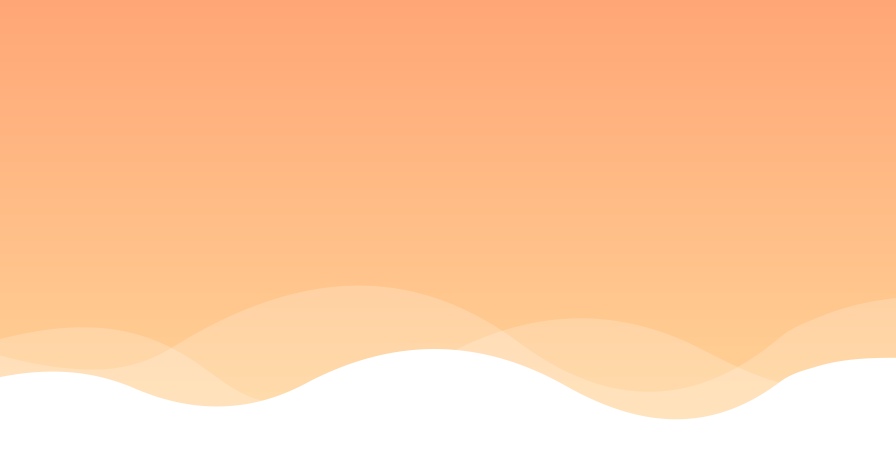
Give the GLSL for this background, as a WebGL 2 fragment shader.

```glsl
#version 300 es
precision highp float;

uniform vec2 u_resolution;
out vec4 fragColor;

const int KNOTS = 7;
const vec3 SKY_TOP = vec3(1.0, 0.65, 0.463);
const vec3 SKY_BOTTOM = vec3(1.0, 0.845, 0.60);
const vec3 FOAM = vec3(1.0);
const float VEIL_OPACITY = 0.2;

// Each knot holds x, height and slope, as fractions of the canvas
const vec3 SWELL[KNOTS] = vec3[KNOTS](
    vec3(0.0, 0.2205, -0.532), vec3(0.1042, 0.1897, 0.0),
    vec3(0.1927, 0.2385, 1.22), vec3(0.5794, 0.2487, -1.457),
    vec3(0.8698, 0.259, 1.654), vec3(0.9115, 0.3026, 0.827),
    vec3(1.0, 0.3462, 0.197));

const vec3 RIPPLE[KNOTS] = vec3[KNOTS](
    vec3(0.0, 0.2564, 0.492), vec3(0.2148, 0.2103, -1.3),
    vec3(0.2891, 0.1231, -0.49), vec3(0.5078, 0.2321, 0.985),
    vec3(0.7813, 0.2359, -1.0), vec3(0.8698, 0.1615, -0.49),
    vec3(1.0, 0.1026, -0.2));

const vec3 SHORE[KNOTS] = vec3[KNOTS](
    vec3(0.0, 0.173, 0.394), vec3(0.1497, 0.1487, -0.847),
    vec3(0.3411, 0.159, 1.044), vec3(0.6315, 0.1538, -1.11),
    vec3(0.8698, 0.1615, 1.477), vec3(0.9115, 0.1962, 0.591),
    vec3(1.0, 0.2154, 0.0));

// Cubic Hermite curve between two knots
float hermite(vec3 a, vec3 b, float x) {
    float span = b.x - a.x;
    float t = (x - a.x) / span;
    float s = 1.0 - t;
    float blend = t * t * (3.0 - 2.0 * t);
    return mix(a.y, b.y, blend) + span * t * s * (s * a.z - t * b.z);
}

float waveHeight(vec3 knots[KNOTS], float x) {
    float height = knots[0].y;
    for (int i = 0; i < KNOTS - 1; i++) {
        if (x >= knots[i].x) height = hermite(knots[i], knots[i + 1], x);
    }
    return height;
}

// Coverage below a crest, softened over about one pixel
float below(float height, float y) {
    float depth = height - y;
    float pixel = length(vec2(dFdx(depth), dFdy(depth)));
    return clamp(0.5 + depth / pixel, 0.0, 1.0);
}

vec3 addWave(vec3 color, vec3 knots[KNOTS], vec2 p, float opacity) {
    return mix(color, FOAM, opacity * below(waveHeight(knots, p.x), p.y));
}

void main() {
    vec2 p = gl_FragCoord.xy / u_resolution;

    // Warm sky
    vec3 color = mix(SKY_BOTTOM, SKY_TOP, p.y);

    // Two translucent waves behind the solid one
    color = addWave(color, SWELL, p, VEIL_OPACITY);
    color = addWave(color, RIPPLE, p, VEIL_OPACITY);
    color = addWave(color, SHORE, p, 1.0);

    fragColor = vec4(color, 1.0);
}
```
